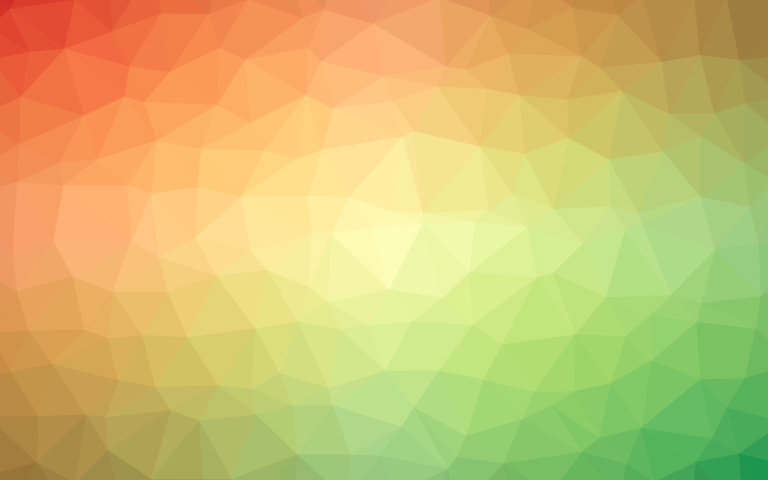
Write a WebGL 2 fragment shader that draws this background.

```glsl
#version 300 es
precision highp float;
// Low-poly mesh of flat triangles, coloured by a red-yellow-green ramp.
// A jittered grid is split along Delaunay diagonals; each facet blends the
// ramp across and the ramp down, taken at its centroid, in a Lab-like space.
uniform vec2 u_resolution;
out vec4 fragColor;

const float CELL = 0.094;    // grid spacing, in canvas heights
const float JITTER = 0.41;   // vertex offset, in cells
const vec2 RAMP_SPAN = vec2(0.1, 0.9);

const mat3 RGB_TO_XYZ = mat3(0.4124, 0.2126, 0.0193,
                             0.3576, 0.7152, 0.1192,
                             0.1805, 0.0722, 0.9505);

const vec3 RAMP[11] = vec3[11](
    vec3(165, 0, 38), vec3(215, 48, 39), vec3(244, 109, 67),
    vec3(253, 174, 97), vec3(254, 224, 139), vec3(255, 255, 191),
    vec3(217, 239, 139), vec3(166, 217, 106), vec3(102, 189, 99),
    vec3(26, 152, 80), vec3(0, 104, 55));

// Perceptual space: cube roots of XYZ, where mixing equals mixing in Lab
vec3 toPerceptual(vec3 rgb) {
    return pow(RGB_TO_XYZ * pow(rgb, vec3(2.2)), vec3(1.0 / 3.0));
}

vec3 toRgb(vec3 v) {
    vec3 linear = inverse(RGB_TO_XYZ) * (v * v * v);
    return pow(clamp(linear, 0.0, 1.0), vec3(1.0 / 2.2));
}

vec3 ramp(float t) {
    float x = clamp(t, 0.0, 1.0) * 10.0;
    int i = min(int(x), 9);
    return mix(toPerceptual(RAMP[i] / 255.0),
               toPerceptual(RAMP[i + 1] / 255.0), x - float(i));
}

// Mean of the horizontal ramp and the downward ramp
vec3 facetColor(vec2 uv) {
    float across = mix(RAMP_SPAN.x, RAMP_SPAN.y, uv.x);
    float down = mix(RAMP_SPAN.y, RAMP_SPAN.x, uv.y);
    return toRgb(0.5 * (ramp(across) + ramp(down)));
}

vec2 hash22(vec2 p) {
    vec3 q = fract(vec3(p.xyx) * vec3(0.1031, 0.1030, 0.0973));
    q += dot(q, q.yzx + 33.33);
    return fract((q.xx + q.yz) * q.zy);
}

vec2 meshVertex(vec2 id) {
    return id + JITTER * (2.0 * hash22(id + 57.0) - 1.0);
}

float cross2(vec2 a, vec2 b) {
    return a.x * b.y - a.y * b.x;
}

// Signed distance to the left of the line from a to b
float edgeDistance(vec2 p, vec2 a, vec2 b) {
    return cross2(b - a, p - a) / length(b - a);
}

// Smooth coverage of a counter-clockwise triangle, colour weighted
vec4 facet(vec2 p, vec2 a, vec2 b, vec2 c, float pixel, float aspect) {
    float inside = min(edgeDistance(p, a, b),
                   min(edgeDistance(p, b, c), edgeDistance(p, c, a)));
    float cover = clamp(inside / pixel + 0.5, 0.0, 1.0);
    if (cover <= 0.0) return vec4(0.0);
    vec2 uv = (a + b + c) / 3.0 * CELL / vec2(aspect, 1.0) + 0.5;
    return vec4(facetColor(uv), 1.0) * cover;
}

// True when the diagonal b-d is the Delaunay one: angles at b and d exceed pi
bool splitsAlongBD(vec2 a, vec2 b, vec2 c, vec2 d) {
    vec2 bc = c - b, ba = a - b, da = a - d, dc = c - d;
    return cross2(bc, ba) * dot(da, dc) + dot(bc, ba) * cross2(da, dc) < 0.0;
}

void main() {
    float aspect = u_resolution.x / u_resolution.y;
    float pixel = 1.0 / (u_resolution.y * CELL);
    vec2 p = (gl_FragCoord.xy - 0.5 * u_resolution) * pixel;
    vec2 home = floor(p);
    vec4 sum = vec4(0.0);

    // Gather the facets of the nearby quads
    for (int j = -1; j <= 1; j++) {
        for (int i = -1; i <= 1; i++) {
            vec2 id = home + vec2(i, j);
            vec2 a = meshVertex(id);
            vec2 b = meshVertex(id + vec2(1, 0));
            vec2 c = meshVertex(id + vec2(1, 1));
            vec2 d = meshVertex(id + vec2(0, 1));
            if (splitsAlongBD(a, b, c, d)) {
                sum += facet(p, a, b, d, pixel, aspect);
                sum += facet(p, b, c, d, pixel, aspect);
            } else {
                sum += facet(p, a, b, c, pixel, aspect);
                sum += facet(p, a, c, d, pixel, aspect);
            }
        }
    }
    vec3 color = sum.a > 0.0 ? sum.rgb / sum.a
                             : facetColor(gl_FragCoord.xy / u_resolution);
    fragColor = vec4(color, 1.0);
}
```
